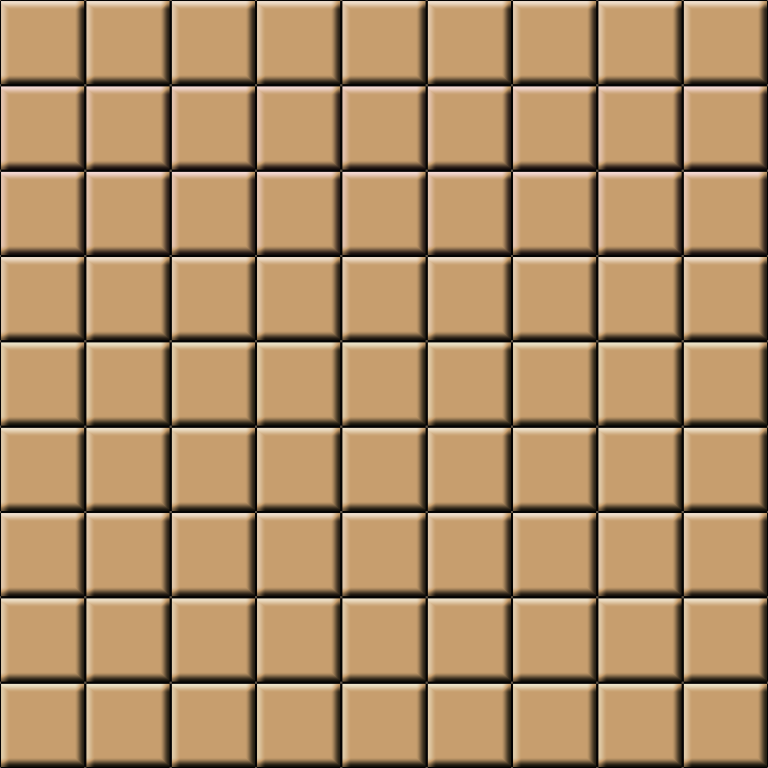
Write a Shadertoy shader that draws this pattern.

```glsl
#define TILES 9.0
#define GAP 0.013
#define LIGHT_WIDTH 0.105
#define SHADE_WIDTH 0.115
#define LIGHT_LEFT 0.48
#define LIGHT_TOP 0.74
#define SHADE_RIGHT 0.80
#define SHADE_BOTTOM 0.90
#define ROW_TINT 0.06
#define CLAY vec3(0.78, 0.62, 0.43)
#define GROUT vec3(0.01)
#define CROSSING vec3(0.36, 0.32, 0.27)

const float TAU = 6.2831853;

// Bevel strength: one at the tile's rim, zero on its flat face
vec2 bevel(vec2 rimDistance, float width) {
    return 1.0 - smoothstep(0.0, width, rimDistance);
}

// Slow warm-to-cool drift between rows, periodic over the canvas
float rowDrift(float row) {
    float phase = TAU * (row - 6.5) / TILES;
    return 0.5 * (cos(phase) + cos(2.0 * phase));
}

void mainImage(out vec4 fragColor, in vec2 fragCoord) {
    vec2 grid = fragCoord / iResolution.xy * TILES;
    vec2 cell = fract(grid);
    vec2 pixel = TILES / iResolution.xy;

    // Light falls from the upper left; opposing bevels cancel at the mitres
    vec2 lit = bevel(vec2(cell.x, 1.0 - cell.y) - GAP, LIGHT_WIDTH);
    vec2 dim = bevel(vec2(1.0 - cell.x, cell.y) - GAP, SHADE_WIDTH);
    float light = max(lit.x * LIGHT_LEFT, lit.y * LIGHT_TOP);
    float shade = max(dim.x * SHADE_RIGHT, dim.y * SHADE_BOTTOM);
    float relief = light - shade;

    // Highlights and shadows carry a faint tint that differs by row
    vec3 tint = vec3(0.3, -0.5, 0.5) * ROW_TINT * rowDrift(floor(grid.y));
    vec3 color = mix(CLAY, vec3(1.0, 0.97, 0.94) + tint, max(relief, 0.0));
    color *= 1.0 - max(-relief, 0.0);
    color += tint * abs(relief) * 0.4;

    // Grout lines, with a small pale fleck where they cross
    vec2 edge = min(cell, 1.0 - cell);
    vec2 tileMask = smoothstep(GAP - 0.5 * pixel, GAP + 0.5 * pixel, edge);
    vec2 inGap = 1.0 - tileMask;
    vec3 grout = mix(GROUT, CROSSING, inGap.x * inGap.y);
    color = mix(grout, color, tileMask.x * tileMask.y);

    fragColor = vec4(clamp(color, 0.0, 1.0), 1.0);
}
```
